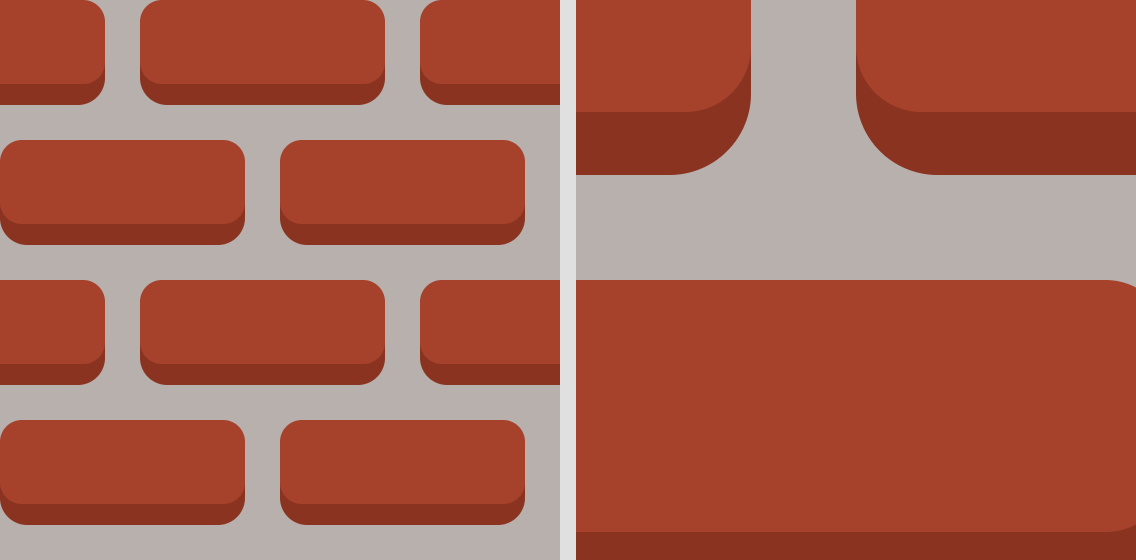
Left: the whole. Right: its middle third, enlarged.
Write a WebGL 1 fragment shader that draws this pattern.

```glsl
precision highp float;

uniform vec2 u_resolution;

// Layout, in canvas widths
const vec2 REPEATS = vec2(2.0, 4.0);
const vec2 CELL = 1.0 / REPEATS;
const float GAP = 0.0625;
const float LIP_HEIGHT = 0.0375;
const float FACE_RADIUS = 0.039;
const float BASE_RADIUS = 0.0485;

const vec3 MORTAR_COLOR = vec3(0.722, 0.690, 0.678);
const vec3 FACE_COLOR = vec3(0.651, 0.259, 0.169);
const vec3 LIP_COLOR = vec3(0.541, 0.200, 0.129);

float roundedBox(vec2 p, vec2 halfSize, float radius) {
    vec2 d = abs(p) - halfSize + radius;
    return length(max(d, 0.0)) + min(max(d.x, d.y), 0.0) - radius;
}

float coverage(float dist, float pixel) {
    return clamp(0.5 - dist / pixel, 0.0, 1.0);
}

void main() {
    vec2 uv = gl_FragCoord.xy / u_resolution;
    float pixel = 1.0 / min(u_resolution.x, u_resolution.y);

    // Running bond: y points down, even courses shift by half a brick
    vec2 p = vec2(uv.x, 1.0 - uv.y) + 0.5 * GAP;
    float course = floor(p.y / CELL.y);
    p.x += 0.5 * CELL.x * (1.0 - mod(course, 2.0));
    vec2 local = mod(p, CELL) - 0.5 * CELL;

    // Dark base, with the shorter face aligned to its top edge
    vec2 baseHalf = 0.5 * (CELL - GAP);
    vec2 lipShift = vec2(0.0, 0.5 * LIP_HEIGHT);
    float base = roundedBox(local, baseHalf, BASE_RADIUS);
    float face = roundedBox(local + lipShift, baseHalf - lipShift, FACE_RADIUS);

    vec3 color = mix(MORTAR_COLOR, LIP_COLOR, coverage(base, pixel));
    color = mix(color, FACE_COLOR, coverage(face, pixel));
    gl_FragColor = vec4(color, 1.0);
}
```
